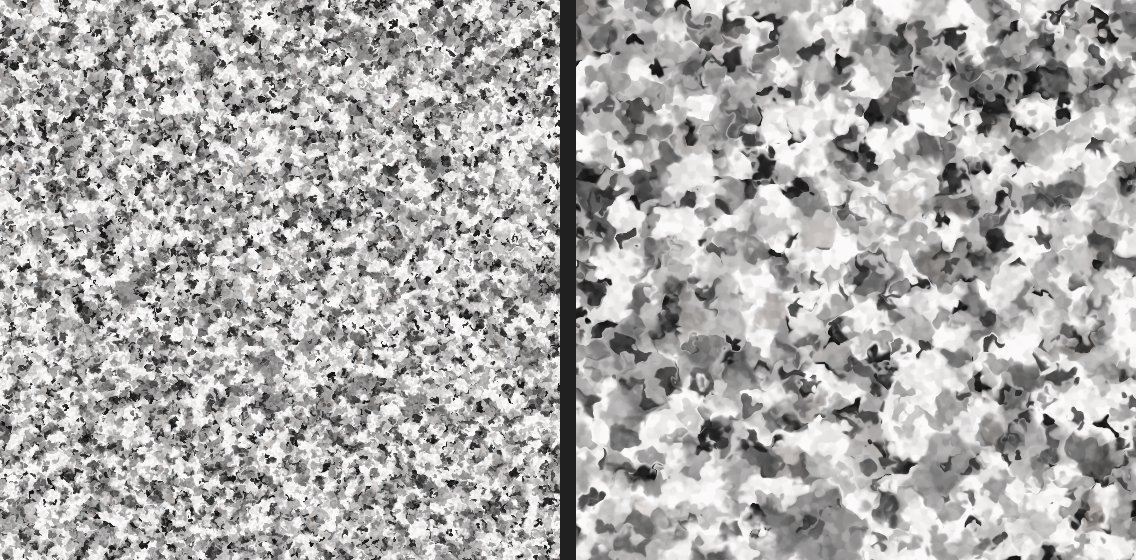
Left: the whole. Right: its middle third, enlarged.
Write a Shadertoy shader that draws this texture.

```glsl
// Polished grey granite: white feldspar, grey quartz and clustered black mica grains.

vec3 hash3(vec2 cell) {
    vec3 q = fract(cell.xyx * vec3(0.1031, 0.1030, 0.0973));
    q += dot(q, q.yxz + 33.33);
    return fract((q.xxy + q.yzz) * q.zyx);
}

// Soft cellular noise: x is the cover of the chosen share of cells,
// y and z are random values blended across the cell borders.
vec3 grains(vec2 p, float share, float crispness) {
    vec2 home = floor(p);
    vec3 sum = vec3(0.0);
    float total = 0.0;
    for (int j = -1; j <= 1; j++) {
        for (int i = -1; i <= 1; i++) {
            vec2 cell = home + vec2(i, j);
            vec3 rnd = hash3(cell + 71.0);
            vec2 toSeed = cell + hash3(cell + 419.0).xy - p;
            float weight = exp(-crispness * dot(toSeed, toSeed));
            float chosen = 1.0 - smoothstep(share - 0.02, share + 0.02, rnd.x);
            sum += weight * vec3(chosen * (0.45 + 0.55 * rnd.y), rnd.yz);
            total += weight;
        }
    }
    return sum / max(total, 1e-6);
}

void mainImage(out vec4 fragColor, in vec2 fragCoord) {
    vec2 uv = fragCoord / iResolution.y;

    // Ragged grain outlines
    vec2 ragged = grains(uv * 120.0 + 7.0, 0.5, 6.0).yz - 0.5;
    ragged += 0.6 * (grains(uv * 230.0 + 31.0, 0.5, 6.0).yz - 0.5);
    vec2 p = uv + 0.009 * ragged;

    // Grey quartz in two sizes over white feldspar
    vec3 quartz = grains(p * 58.0 + 13.0, 0.45, 13.0);
    vec3 chips = grains(p * 104.0 + 211.0, 0.36, 12.0);
    float tone = 0.955 - 0.34 * quartz.x - 0.36 * chips.x;

    // Rare large grey crystals
    float crystal = grains(p * 24.0 + 57.0, 0.025, 30.0).x;
    tone = mix(tone, 0.47, 0.85 * crystal);

    // Black mica, denser beside the quartz
    float mica = grains(p * 92.0 + 503.0, 0.035 + 0.10 * quartz.x, 14.0).x;
    float specks = grains(p * 150.0 + 307.0, 0.05 + 0.12 * quartz.x, 12.0).x;
    tone = mix(tone, 0.12, min(1.0, 1.1 * max(mica, specks)));

    // Fine mottling and a faint warm tint in some crystals
    tone += 0.13 * (grains(uv * 250.0 + 89.0, 0.5, 7.0).y - 0.5);
    tone += 0.07 * (grains(uv * 70.0 + 151.0, 0.5, 5.0).z - 0.5);
    float warmth = smoothstep(0.6, 1.0, quartz.z) * quartz.x;
    vec3 stone = tone * mix(vec3(1.0, 0.992, 0.990), vec3(1.02, 0.985, 0.965), warmth);
    fragColor = vec4(clamp(stone, 0.08, 0.98), 1.0);
}
```
